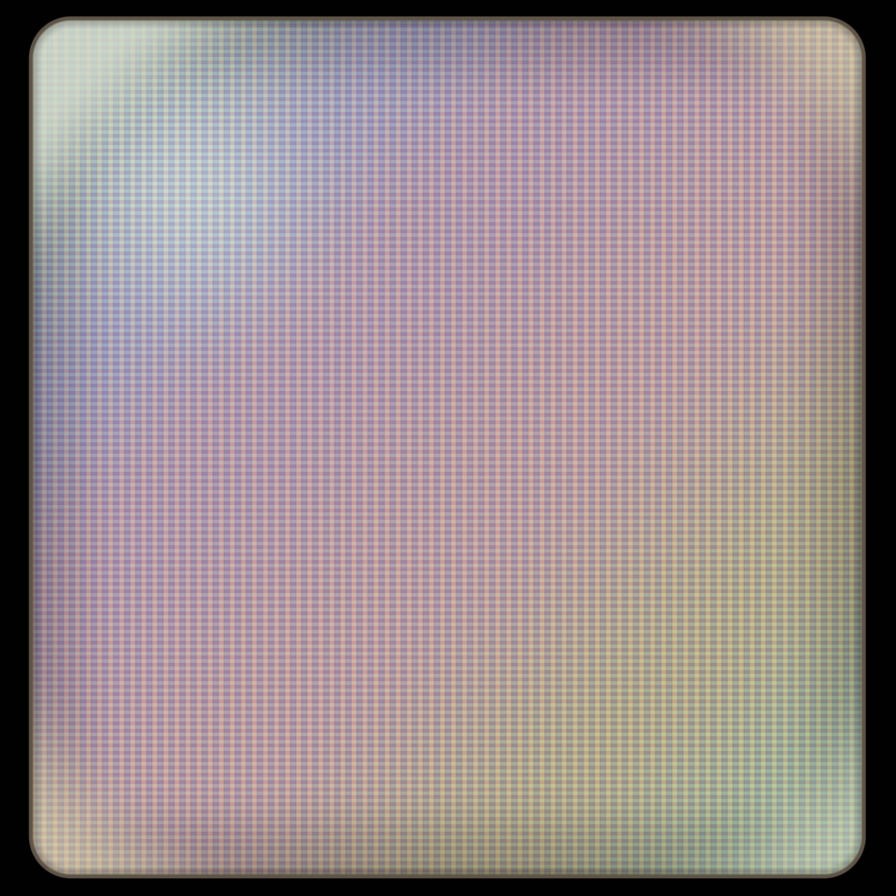
A Shadertoy shader for this background:

```glsl
// A rounded, pearly woven panel on black. Diagonal colour bands give the
// iridescence, radial falloffs light the corners, and sharpened cosine
// threads in two directions make the fine weave.

float roundedBox(vec2 p, vec2 halfSize, float radius) {
    vec2 q = abs(p) - halfSize + radius;
    return length(max(q, 0.0)) + min(max(q.x, q.y), 0.0) - radius;
}

// Pearl colour along the diagonal: 0 is upper left, 1 is lower right.
vec3 pearl(float d) {
    vec3 c = vec3(0.63, 0.66, 0.66);
    c = mix(c, vec3(0.63, 0.60, 0.70), smoothstep(0.12, 0.25, d));
    c = mix(c, vec3(0.68, 0.58, 0.65), smoothstep(0.24, 0.36, d));
    c = mix(c, vec3(0.70, 0.59, 0.62), smoothstep(0.36, 0.56, d));
    c = mix(c, vec3(0.67, 0.63, 0.54), smoothstep(0.56, 0.76, d));
    return mix(c, vec3(0.62, 0.66, 0.58), smoothstep(0.75, 0.90, d));
}

// Warm vertical threads, purple gaps and pale horizontal threads.
vec3 weave(vec2 uv) {
    vec2 phase = 6.28318 * uv * vec2(81.0, 122.0);
    float warp = smoothstep(-0.35, 0.65, cos(phase.x));
    float weft = smoothstep(-0.60, 0.75, cos(phase.y));
    float seam = smoothstep(0.65, 1.0, abs(sin(phase.x)));
    vec3 cool = mix(vec3(0.86, 0.89, 1.02), vec3(0.98, 1.06, 1.07), weft);
    vec3 warm = mix(vec3(1.12, 1.01, 0.94), vec3(1.13, 1.19, 1.03), weft);
    return mix(cool, warm, warp) * (1.02 - 0.04 * seam);
}

void mainImage(out vec4 fragColor, in vec2 fragCoord) {
    vec2 uv = fragCoord / iResolution.xy;
    float pixel = 1.0 / min(iResolution.x, iResolution.y);
    vec2 halfSize = vec2(0.467, 0.481);
    vec2 p = uv - vec2(0.4993, 0.5007);
    vec2 n = p / halfSize;
    float edge = roundedBox(p, halfSize, 0.047);
    float diagonal = 0.5 * (uv.x - uv.y + 1.0);

    // Iridescent body, shaded towards the sides
    vec3 color = pearl(diagonal);
    float side = smoothstep(0.78, 1.0, max(abs(n.x), abs(n.y)));
    color *= 1.0 - 0.16 * side;

    // Soft highlight inside the upper left corner
    vec2 toGlow = (uv - vec2(0.215, 0.785)) / vec2(0.115, 0.125);
    float glow = exp(-dot(toGlow, toGlow));
    color = mix(color, vec3(0.74, 0.77, 0.79), 0.85 * glow);

    // Pale corners, widest at the upper left
    float upperLeft = smoothstep(0.35, 0.10, diagonal);
    float corner = smoothstep(1.06 - 0.04 * upperLeft, 1.33 - 0.09 * upperLeft, length(n));
    vec3 cream = mix(vec3(0.76, 0.71, 0.63), vec3(0.80, 0.83, 0.78), upperLeft);
    cream = mix(cream, vec3(0.70, 0.74, 0.66), smoothstep(0.65, 0.9, diagonal));
    color = mix(color, cream, 0.95 * corner);

    // Threads fade where the light is strongest
    float strength = 1.0 - 0.45 * corner - 0.35 * upperLeft * corner - 0.25 * glow;
    color *= mix(vec3(1.0), weave(uv), strength);

    // Shaded lip and thin brown rim
    color *= 1.0 - 0.20 * smoothstep(-0.016, -0.004, edge);
    color = mix(color, vec3(0.37, 0.33, 0.28), smoothstep(-0.006, -0.003, edge));

    // Black surround
    color = mix(color, vec3(0.005), smoothstep(-pixel, pixel, edge));
    fragColor = vec4(color, 1.0);
}
```
